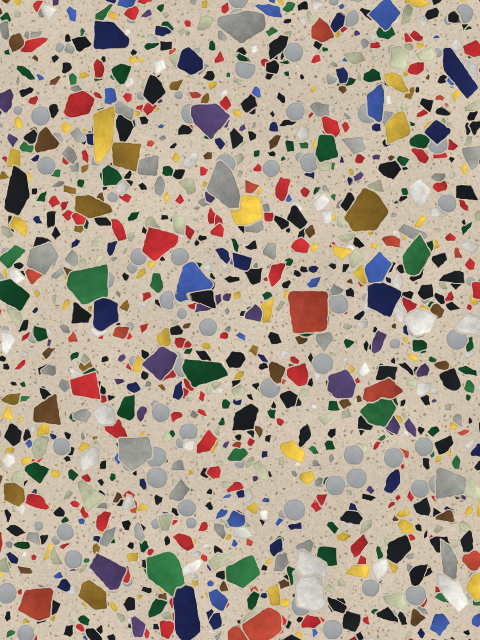
This texture is drawn by a Shadertoy shader. Its source:

```glsl
// Terrazzo floor: coloured stone and glass chips with pale discs in sandy cement.

const vec3 CEMENT = vec3(0.825, 0.770, 0.690);
const vec3 GRIT_DARK = vec3(0.50, 0.42, 0.33);
const vec3 GRIT_PALE = vec3(0.89, 0.85, 0.78);
const vec3 DISC = vec3(0.63, 0.645, 0.65);
const float EDGE = 0.0011;       // softness of chip edges, canvas widths
const float GAP = 0.0028;        // cement kept between neighbouring chips
const float WOBBLE = 0.0024;     // raggedness of chip outlines
const float MOTTLE = 0.20;       // tone variation inside a chip
const float WEIGHT_TOTAL = 17.0;
const int COLOURS = 14;

// black, navy, cobalt, violet, bottle green, green, red, brick,
// brown, ochre, yellow, pale green, white, grey
const vec3 PALETTE[COLOURS] = vec3[COLOURS](
    vec3(0.11, 0.12, 0.13), vec3(0.12, 0.15, 0.32), vec3(0.25, 0.36, 0.66),
    vec3(0.31, 0.25, 0.41), vec3(0.08, 0.28, 0.16), vec3(0.18, 0.43, 0.25),
    vec3(0.73, 0.18, 0.19), vec3(0.71, 0.28, 0.21), vec3(0.38, 0.27, 0.16),
    vec3(0.52, 0.40, 0.16), vec3(0.86, 0.72, 0.27), vec3(0.71, 0.72, 0.60),
    vec3(0.86, 0.85, 0.82), vec3(0.59, 0.59, 0.57));
const float LARGE_WEIGHTS[COLOURS] = float[COLOURS](
    1.1, 1.2, 1.6, 1.2, 2.0, 1.2, 0.4, 1.2, 0.9, 1.0, 0.2, 1.0, 2.6, 1.4);
const float SMALL_WEIGHTS[COLOURS] = float[COLOURS](
    3.4, 0.8, 0.5, 0.5, 1.4, 0.5, 2.0, 0.4, 0.6, 0.3, 1.9, 2.0, 1.5, 1.2);

struct Layer { float cell, minRadius, maxRadius, fill, discs, seed; };
struct Chip { float dist; vec2 local; vec4 rnd; bool disc; };

vec4 hash4(vec3 p) {
    vec4 q = fract(p.xyzx * vec4(0.1031, 0.1030, 0.0973, 0.1099));
    q += dot(q, q.wzxy + 33.33);
    return fract((q.xxyz + q.yzzw) * q.zywx);
}

float noise(vec2 p) {
    vec2 i = floor(p), f = fract(p);
    f = f * f * (3.0 - 2.0 * f);
    float a = hash4(vec3(i, 7.0)).x, b = hash4(vec3(i + vec2(1, 0), 7.0)).x;
    float c = hash4(vec3(i + vec2(0, 1), 7.0)).x, d = hash4(vec3(i + 1.0, 7.0)).x;
    return mix(mix(a, b, f.x), mix(c, d, f.x), f.y);
}

float smoothMax(float a, float b, float k) {
    float h = max(k - abs(a - b), 0.0) / k;
    return max(a, b) + h * h * k * 0.25;
}

// Irregular convex shard: rounded intersection of random half planes
float shard(vec2 p, float radius, vec3 key) {
    vec4 r = hash4(key + 31.0);
    float turn = 6.2832 * r.x, stretch = mix(1.0, 1.5, r.y * r.y);
    p = mat2(cos(turn), sin(turn), -sin(turn), cos(turn)) * p;
    p *= vec2(1.0 / stretch, stretch);
    float sides = 4.0 + floor(r.z * 3.0);
    float d = length(p) - 1.3 * radius;
    for (float i = 0.0; i < sides; i++) {
        vec4 s = hash4(key + vec3(0.0, 0.0, 50.0 + i));
        float a = 6.2832 * (i + 0.75 * (s.x - 0.5)) / sides;
        d = smoothMax(d, dot(p, vec2(cos(a), sin(a))) - radius * mix(0.55, 1.1, s.y), 0.12 * radius);
    }
    return d;
}

// Nearest chip of a jittered grid, kept apart from its second neighbour
Chip nearestChip(vec2 p, Layer layer) {
    Chip best = Chip(1.0, vec2(0), vec4(0), false);
    float second = 1.0;
    vec2 base = floor(p / layer.cell);
    for (int y = -1; y <= 1; y++)
    for (int x = -1; x <= 1; x++) {
        vec3 key = vec3(base + vec2(x, y), layer.seed);
        vec4 place = hash4(key), look = hash4(key + 17.0);
        if (place.z > layer.fill) continue;
        vec2 q = p - (key.xy + 0.5 + 0.8 * (place.xy - 0.5)) * layer.cell;
        float radius = mix(layer.minRadius, layer.maxRadius, place.w);
        bool disc = look.w < layer.discs;
        float d = disc ? length(q) - mix(radius, layer.maxRadius, 0.5) * 0.95 : shard(q, radius, key);
        if (d < best.dist) {
            second = best.dist;
            best = Chip(d, q / radius, look, disc);
        } else second = min(second, d);
    }
    best.dist = max(best.dist, 0.5 * (GAP - second + best.dist));
    return best;
}

vec3 pickColour(float h, bool large) {
    h *= WEIGHT_TOTAL;
    for (int i = 0; i < COLOURS; i++) {
        h -= large ? LARGE_WEIGHTS[i] : SMALL_WEIGHTS[i];
        if (h < 0.0) return PALETTE[i];
    }
    return PALETTE[0];
}

float cover(float d) {
    float w = max(EDGE, 0.7 / iResolution.x);
    return 1.0 - smoothstep(-w, w, d);
}

vec3 layChips(vec3 below, vec3 cement, vec2 p, Layer layer, bool large) {
    Chip chip = nearestChip(p, layer);
    vec3 tint = pickColour(chip.rnd.x, large);
    float grain = 0.6 * noise(p * 75.0) + 0.4 * noise(p * 260.0) - 0.5;
    float sheen = 0.09 * dot(chip.local, normalize(chip.rnd.yz - 0.5 + 0.001));
    tint *= 1.0 + MOTTLE * (grain + chip.rnd.y - 0.5) + sheen;
    if (chip.disc) tint = DISC * (1.0 + 0.06 * chip.local.y + 0.08 * grain);
    tint *= 1.0 - 0.13 * smoothstep(-0.003, 0.0, chip.dist);
    vec3 bed = mix(below, cement, cover(chip.dist - GAP));
    return mix(bed, tint, cover(chip.dist));
}

void mainImage(out vec4 fragColor, in vec2 fragCoord) {
    vec2 p = fragCoord / iResolution.x;
    vec2 ragged = p + WOBBLE * (vec2(noise(p * 130.0), noise(p * 130.0 + 40.0)) - 0.5);

    // Sandy cement with fine grit
    float sand = 0.05 * (noise(p * 9.0) - 0.5) + 0.09 * (noise(p * 330.0) - 0.5);
    vec3 cement = CEMENT * (1.0 + sand);
    Chip grit = nearestChip(ragged, Layer(0.011, 0.0009, 0.0030, 0.75, 0.0, 1.0));
    vec3 gritTint = mix(GRIT_DARK, GRIT_PALE, grit.rnd.x);
    vec3 col = mix(cement, gritTint, 0.8 * cover(grit.dist));

    // Chips from small to large
    col = layChips(col, cement, ragged, Layer(0.032, 0.0050, 0.0125, 0.80, 0.03, 2.0), false);
    col = layChips(col, cement, ragged, Layer(0.060, 0.0130, 0.0230, 0.82, 0.16, 3.0), false);
    col = layChips(col, cement, ragged, Layer(0.122, 0.0280, 0.0430, 0.74, 0.00, 4.0), true);
    fragColor = vec4(col, 1.0);
}
```
